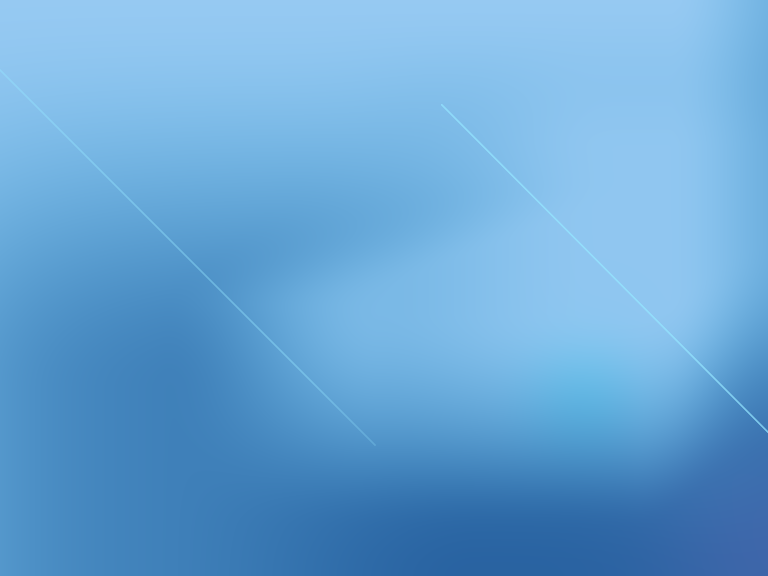
Give the GLSL for this background, as a Shadertoy shader.

```glsl
// Soft folds of blue light with two fine diagonal streaks.

#define DEEP_BLUE   vec3(0.140, 0.360, 0.610)
#define MID_BLUE    vec3(0.365, 0.685, 0.875)
#define PALE_BLUE   vec3(0.590, 0.790, 0.950)
#define TEAL_TINT   vec3(-0.070, 0.005, 0.000)
#define VIOLET_TINT vec3(0.090, 0.020, 0.040)
#define STREAK_COLOR vec3(0.580, 0.900, 1.000)
#define STREAK_HALF_WIDTH 0.0006
#define EDGE_DIM    0.36

// Quadratic blend through the three blues.
vec3 blueRamp(float t) {
    return mix(mix(DEEP_BLUE, MID_BLUE, t), mix(MID_BLUE, PALE_BLUE, t), t);
}

float glow(vec2 p, vec2 center, float radius) {
    vec2 d = (p - center) / radius;
    return exp(-dot(d, d));
}

// Lightness of the folds; p.y runs downward from the top edge.
float foldTone(vec2 p) {
    // Pale upper sheet sinking into blue, lifted along the left edge
    float sink = smoothstep(-0.035, 0.677, p.y);
    float tone = 1.0 - 0.8 * sink + 0.22 * sink * exp(-5.76 * p.x);

    // Dark lower hollow
    tone -= 0.16 * smoothstep(0.69, 1.0, p.y) * smoothstep(0.26, 0.83, p.x);

    // Bright fold: its left side opens out as it descends
    float spread = smoothstep(0.31, 0.54, p.y);
    float side = smoothstep(mix(0.49, 0.28, spread), mix(1.08, 0.66, spread), p.x);
    float bend = 0.12 * smoothstep(1.10, 1.333, p.x);
    float lower = 1.0 - smoothstep(0.54, 0.92, p.y + bend);
    float upper = smoothstep(0.0, 0.26, p.y);
    float light = mix(0.75, 0.94, smoothstep(0.66, 1.04, p.x));
    tone = mix(tone, light, side * lower * upper);

    // Shade toward the right edge
    return tone * (1.0 - EDGE_DIM * smoothstep(1.16, 1.39, p.x));
}

// Antialiased coverage of a thin segment.
float streak(vec2 p, vec2 a, vec2 b, float pixel) {
    vec2 ab = b - a;
    float h = clamp(dot(p - a, ab) / dot(ab, ab), 0.0, 1.0);
    float d = length(p - a - ab * h);
    return 1.0 - smoothstep(0.0, pixel, d - STREAK_HALF_WIDTH);
}

void mainImage(out vec4 fragColor, in vec2 fragCoord) {
    vec2 uv = fragCoord / iResolution.xy;
    vec2 p = vec2(uv.x * 4.0 / 3.0, 1.0 - uv.y);
    float pixel = 1.0 / iResolution.y;

    // Folds and local tints
    vec3 color = blueRamp(clamp(foldTone(p), 0.0, 1.0));
    color += TEAL_TINT * glow(p, vec2(1.015, 0.68), 0.10);
    color += VIOLET_TINT * glow(p, vec2(1.36, 0.98), 0.22);

    // Faint left streak and brighter right streak
    float faint = streak(p, vec2(0.0, 0.1215), vec2(0.651, 0.7726), pixel);
    float bright = streak(p, vec2(0.767, 0.182), vec2(1.334, 0.751), pixel);
    faint *= 0.42 * (1.0 - 0.4 * smoothstep(0.5, 0.65, p.x));
    color = mix(color, STREAK_COLOR, faint);
    color = mix(color, STREAK_COLOR, 0.72 * bright);

    fragColor = vec4(color, 1.0);
}
```
